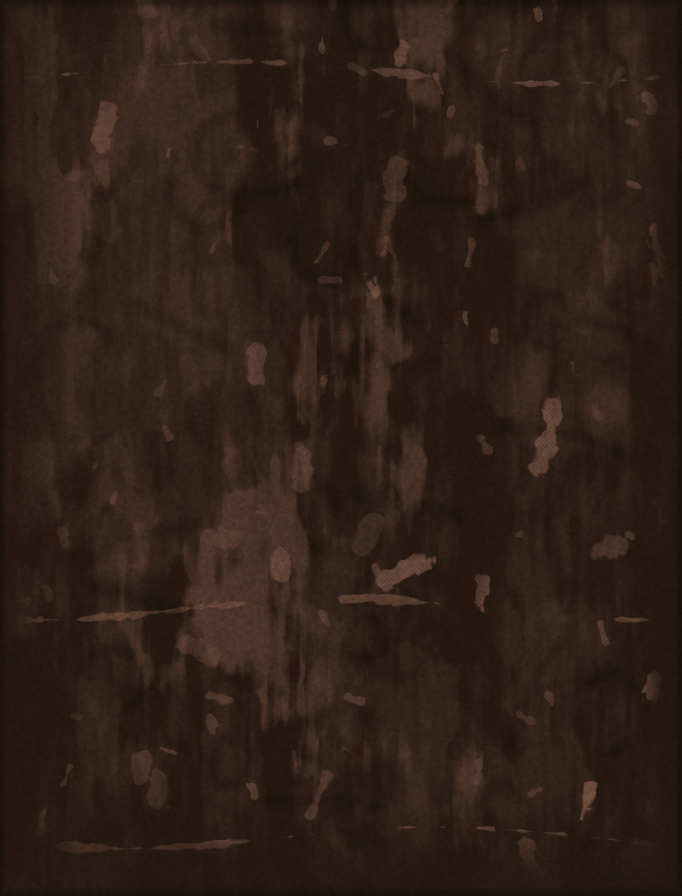
Give the GLSL for this texture, as a WebGL 1 fragment shader.

```glsl
precision highp float;
uniform vec2 u_resolution;

const vec3 DEEP = vec3(0.142, 0.094, 0.067);
const vec3 UMBER = vec3(0.190, 0.130, 0.098);
const vec3 BROWN = vec3(0.248, 0.168, 0.128);
const vec3 WORN = vec3(0.330, 0.228, 0.180);
const vec3 FLAKE = vec3(0.430, 0.300, 0.245);

float hash(vec2 c, float seed) {
  vec3 q = fract((c + seed * vec2(37.7, 91.3)).xyx * vec3(0.1031, 0.1030, 0.0973));
  q += dot(q, q.yzx + 33.33);
  return fract((q.x + q.y) * q.z);
}

vec2 jitter(vec2 c, float seed) {
  return vec2(hash(c, seed + 0.31), hash(c, seed + 0.67));
}

// Smooth cellular noise: random cell values blended by distance
float patches(vec2 p, float seed) {
  vec2 sum = vec2(0.0005, 0.001);
  for (int j = -1; j <= 1; j++) {
    for (int i = -1; i <= 1; i++) {
      vec2 c = floor(p) + vec2(float(i), float(j));
      vec2 d = c + jitter(c, seed) - p;
      float w = max(0.0, 1.0 - dot(d, d));
      sum += w * w * w * vec2(hash(c, seed), 1.0);
    }
  }
  return sum.x / sum.y;
}

float layers(vec2 p, float seed) {
  return 0.55 * patches(p, seed) + 0.30 * patches(p * 2.1, seed + 1.0)
       + 0.15 * patches(p * 4.3, seed + 2.0);
}

vec2 turn(vec2 v, float a) {
  return vec2(cos(a) * v.x - sin(a) * v.y, sin(a) * v.x + cos(a) * v.y);
}

// Ragged flakes, mostly upright, one per occupied cell
float flakes(vec2 p, float size, float share, float rag, float soft, float seed) {
  float cover = 0.0;
  for (int j = -1; j <= 1; j++) {
    for (int i = -1; i <= 1; i++) {
      vec2 c = floor(p / size) + vec2(float(i), float(j));
      float kind = hash(c, seed + 3.0);
      float angle = (hash(c, seed + 4.0) - 0.5) * 1.1 + (kind < 0.25 ? 1.57 : 0.0);
      vec2 q = turn(p - (c + jitter(c, seed)) * size, angle);
      float len = size * mix(0.05, 0.22, hash(c, seed + 5.0));
      float wide = size * mix(0.025, 0.075, hash(c, seed + 6.0));
      float d = length(vec2(q.x, max(abs(q.y) - len, 0.0))) - wide + rag;
      float on = step(hash(c, seed + 7.0), share) * mix(0.35, 1.0, hash(c, seed + 8.0));
      cover = max(cover, on * (1.0 - smoothstep(-soft, soft, d)));
    }
  }
  return cover;
}

// Faint dark arcs and slanted lines under the glaze
float darkStrokes(vec2 p, float size, float seed) {
  float ink = 0.0;
  for (int j = -1; j <= 1; j++) {
    for (int i = -1; i <= 1; i++) {
      vec2 c = floor(p / size) + vec2(float(i), float(j));
      vec2 q = turn(p / size - c - jitter(c, seed), 6.28 * hash(c, seed + 1.0));
      float arc = abs(length(q) - mix(0.18, 0.35, hash(c, seed + 2.0))) + 0.3 * max(q.x, 0.0);
      float line = length(vec2(q.x, max(abs(q.y) - 0.45, 0.0)));
      float d = hash(c, seed + 3.0) < 0.5 ? arc : line;
      ink = max(ink, 1.0 - smoothstep(0.01, 0.10, d));
    }
  }
  return ink;
}

// Broken horizontal scrape at a given height
float scrape(vec2 p, float height, float rag, float soft, float seed) {
  float run = patches(vec2(p.x * 13.0, 0.5), seed);
  float d = abs(p.y - height - 0.012 * sin(p.x * 9.0 + seed)) - 0.012 * (run - 0.42) + rag;
  return 1.0 - smoothstep(-soft, soft, d);
}

void main() {
  vec2 uv = gl_FragCoord.xy / u_resolution;
  vec2 p = gl_FragCoord.xy / u_resolution.y;
  float soft = 1.2 / u_resolution.y;
  float inner = smoothstep(0.0, 0.16, uv.x) * smoothstep(0.0, 0.13, 1.0 - uv.x)
              * smoothstep(0.0, 0.15, uv.y) * smoothstep(-0.1, 0.08, 1.0 - uv.y);

  // Vertical washes
  vec2 warp = vec2(patches(p * 14.0, 1.0), patches(p * 14.0, 2.0)) - 0.5;
  float streak = layers(p * vec2(13.0, 3.0) + warp * 0.5, 3.0) - 0.5;
  float mottle = layers(p * vec2(30.0, 18.0), 7.0) - 0.5;
  float fibre = patches(p * vec2(150.0, 16.0), 11.0) - 0.5;
  float tone = (0.42 + 1.1 * streak + 0.6 * mottle + 0.22 * fibre) * mix(0.35, 1.0, inner);
  vec3 color = mix(DEEP, UMBER, smoothstep(0.10, 0.45, tone));
  color = mix(color, BROWN, smoothstep(0.42, 0.75, tone));

  // Dark strokes and worn patches
  color *= 1.0 - 0.16 * inner * darkStrokes(p + warp * 0.02, 0.13, 13.0);
  float wear = layers(p * vec2(14.0, 4.5) + warp * 0.4, 17.0) + 0.35 * mottle + 0.12 * fibre;
  color = mix(color, WORN, 0.75 * inner * smoothstep(0.60, 0.80, wear));

  // Bare flakes and scrapes
  float rag = 0.010 * (patches(p * 40.0, 21.0) - 0.5) + 0.008 * (patches(p * 110.0, 22.0) - 0.5);
  float bare = flakes(p, 0.13, 0.65, rag, soft * 1.5, 23.0);
  bare = max(bare, 0.7 * flakes(p, 0.06, 0.28, rag * 0.6, soft, 41.0));
  for (int k = 0; k < 3; k++) {
    float n = float(k);
    float height = 0.065 + 0.255 * n + 0.172 * n * max(n - 1.0, 0.0);
    bare = max(bare, 0.8 * scrape(p, height, rag * 0.5, soft, 60.0 + n));
  }
  color = mix(color, FLAKE, bare * smoothstep(0.0, 0.5, inner) * (0.8 + 0.6 * mottle));

  // Canvas weave, grain and dark rim
  float weave = sin(p.x * 1320.0) * sin(p.y * 1320.0);
  float grain = patches(p * 300.0, 71.0) - 0.5;
  color *= 1.0 + 0.05 * weave + 0.16 * grain;
  vec2 rim = min(uv, 1.0 - uv);
  color *= mix(0.7, 1.0, smoothstep(0.0, 0.012, min(rim.x, rim.y)));
  gl_FragColor = vec4(color, 1.0);
}
```
